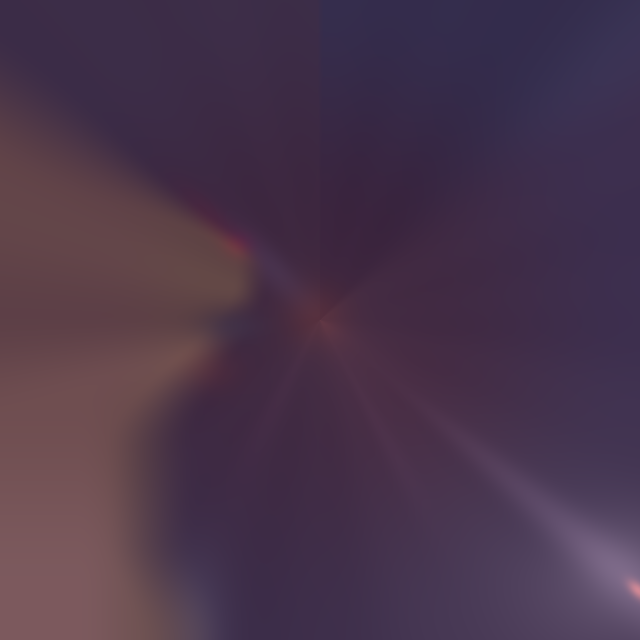
This background is drawn by a three.js fragment shader. Its source:

```glsl
// Dusky radial backdrop: soft coloured sectors fan out from the middle, with
// a warm brown cloud on the left and a pale ray ending in a spark at lower right.
// Sectors blend by angle and radius; the cloud and glows are smooth masks.
varying vec2 vUv;

// Soft round or stretched spot, 1 at its centre.
float glow(vec2 offset, vec2 size) {
  vec2 q = offset / size;
  return exp(-dot(q, q));
}

// Soft ray at an angle in degrees.
float ray(float angle, float direction, float width) {
  float q = (angle - direction) / width;
  return exp(-q * q);
}

// Blends colours around the centre, anticlockwise from the left.
vec3 fan(float angle, vec3 left, vec3 bottom, vec3 lowRight, vec3 right, vec3 top) {
  vec3 c = mix(left, bottom, smoothstep(-168.0, -112.0, angle));
  c = mix(c, lowRight, smoothstep(-100.0, -48.0, angle));
  c = mix(c, right, smoothstep(-42.0, 8.0, angle));
  c = mix(c, top, smoothstep(34.0, 50.0, angle));
  return mix(c, left, smoothstep(89.2, 90.8, angle));
}

mat2 turn(float a) {
  return mat2(cos(a), -sin(a), sin(a), cos(a));
}

void main() {
  vec2 p = vUv;
  vec2 d = p - 0.5;
  float r = length(d);
  float a = atan(d.y, d.x + 1e-5);
  float angle = degrees(a);

  // Sectors, from the centre to the rim
  vec3 inner = fan(angle, vec3(0.235, 0.15, 0.245), vec3(0.25, 0.165, 0.26),
    vec3(0.285, 0.18, 0.27), vec3(0.25, 0.16, 0.255), vec3(0.225, 0.14, 0.24));
  vec3 outer = fan(angle, vec3(0.235, 0.175, 0.28), vec3(0.235, 0.175, 0.285),
    vec3(0.275, 0.22, 0.33), vec3(0.235, 0.18, 0.305), vec3(0.205, 0.175, 0.30));
  vec3 color = mix(inner, outer, smoothstep(0.14, 0.52, r));
  color += 0.004 * sin(a * 7.0 + 1.0) * sin(a * 11.0) * smoothstep(0.03, 0.2, r);

  // Faint rays and the brighter upper right corner
  color += vec3(0.02, 0.014, 0.018) * ray(angle, -61.0, 4.0) * glow(vec2(r - 0.22, 0.0), vec2(0.14));
  color += vec3(0.016, 0.008, 0.012) * ray(angle, -118.0, 6.0) * glow(vec2(r - 0.15, 0.0), vec2(0.12));
  color += vec3(0.01, 0.025, 0.03) * ray(angle, 41.0, 7.0) * smoothstep(0.3, 0.65, r);

  // Pale ray and its haze at lower right
  float along = smoothstep(0.06, 0.6, r);
  color += vec3(0.09, 0.075, 0.085) * ray(angle, -40.0, 3.8) * along;
  color += vec3(0.10, 0.10, 0.10) * glow(p - vec2(0.98, 0.105), vec2(0.11, 0.09));
  color += vec3(0.035, 0.03, 0.03) * glow(p - vec2(0.92, 0.05), vec2(0.25, 0.16));

  // Red heart at the centre
  color += vec3(0.07, 0.018, -0.015) * glow(d - vec2(-0.005, 0.005), vec2(0.048));
  color += vec3(0.025, 0.015, 0.005) * glow(d, vec2(0.12));

  // Cool fringe beside the cloud
  color += vec3(0.06, 0.075, 0.075) * glow(p - vec2(0.30, 0.01), vec2(0.055, 0.12));
  vec2 slant = turn(-0.78) * (p - vec2(0.42, 0.585));
  color += vec3(0.035, 0.04, 0.055) * glow(slant, vec2(0.085, 0.025));

  // Brown cloud: a slanted upper edge and a curved right edge
  float upperSoft = mix(0.11, 0.018, smoothstep(0.0, 0.37, p.x));
  float upper = 1.0 - smoothstep(-upperSoft, upperSoft, p.y + 0.62 * p.x - 0.85);
  float edge = 0.235 + 0.16 * smoothstep(0.3, 0.57, p.y) + 0.05 * (1.0 - smoothstep(0.0, 0.16, p.y));
  float edgeSoft = mix(0.075, 0.03, smoothstep(0.3, 0.56, p.y));
  float cloud = upper * (1.0 - smoothstep(-edgeSoft, edgeSoft, p.x - edge));
  cloud *= 1.0 - 0.75 * glow(p - vec2(0.368, 0.492), vec2(0.055, 0.03));

  // Light and dark bands inside the cloud, by angle from the left axis
  float tilt = degrees(atan(-d.y, -d.x));
  vec3 brown = mix(vec3(0.36, 0.245, 0.275), vec3(0.435, 0.305, 0.315), smoothstep(-2.0, 17.0, tilt));
  brown += vec3(0.03, 0.028, 0.012) * ray(tilt, -19.0, 12.0);
  brown += vec3(0.05, 0.045, 0.05) * (1.0 - smoothstep(0.08, 0.38, p.y));
  brown -= vec3(0.05, 0.03, 0.04) * smoothstep(0.12, 0.24, p.x) * (1.0 - smoothstep(0.25, 0.45, p.y));
  brown += vec3(0.0, 0.012, -0.012) * smoothstep(0.15, 0.36, p.x);
  color = mix(color, brown, cloud);

  // Red rim on the cloud and blue shade in its notch
  vec2 rim = turn(-0.78) * (p - vec2(0.335, 0.655));
  color += vec3(0.05, -0.005, -0.005) * glow(rim, vec2(0.075, 0.02));
  color += vec3(0.06, -0.02, 0.0) * glow(p - vec2(0.373, 0.618), vec2(0.024, 0.02));
  color += vec3(0.05, 0.01, -0.01) * glow(p - vec2(0.33, 0.42), vec2(0.045, 0.035));
  color += vec3(0.0, 0.025, 0.025) * glow(p - vec2(0.365, 0.49), vec2(0.05, 0.025));

  // Spark at the end of the ray
  vec2 spark = turn(-0.75) * (p - vec2(0.998, 0.077));
  color += vec3(0.34, 0.13, 0.06) * glow(spark, vec2(0.02, 0.01));

  gl_FragColor = vec4(clamp(color, 0.0, 1.0), 1.0);
}
```
